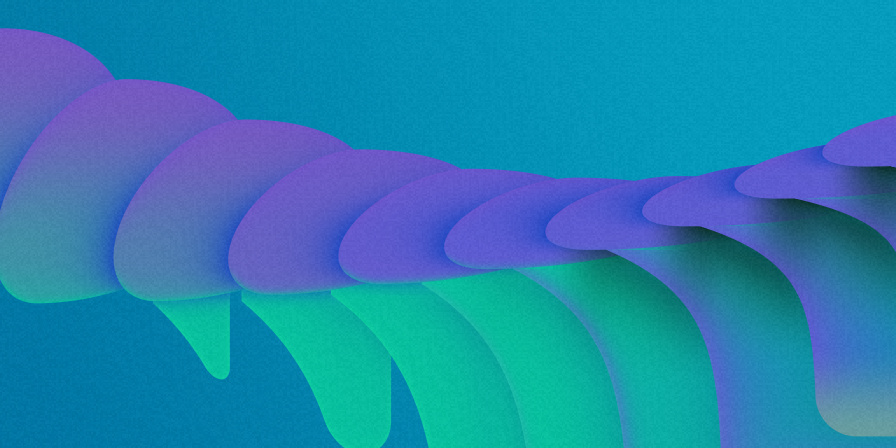
Write a Shadertoy shader that draws this background.

```glsl
// A twisting row of overlapping violet blades with green fins on a teal backdrop.
#define BLADES 10
#define LEAN 0.10
#define FIN_SWEEP 0.26
#define GRAIN 0.035
#define VIOLET vec3(0.37, 0.36, 0.82)
#define MAUVE vec3(0.46, 0.36, 0.75)
#define SAGE vec3(0.25, 0.57, 0.65)
#define GREEN vec3(0.03, 0.75, 0.62)
#define AZURE vec3(0.08, 0.53, 0.72)
#define SHADE_BLUE vec3(0.10, 0.28, 0.76)
#define SHADE_DARK vec3(0.04, 0.20, 0.17)

float hash(vec2 p) {
    return fract(sin(dot(p, vec2(127.1, 311.7))) * 43758.5453);
}

// Approximate distance to a leaning ellipse, stretched on its right side.
float discDistance(vec2 p, vec2 center, float halfHeight) {
    float v = (p.y - center.y) / halfHeight;
    float x = p.x - center.x - LEAN * v;
    float radius = x < 0.0 ? 0.167 : 0.37;
    vec2 q = vec2(x / radius, v);
    float len = max(length(q), 1e-4);
    vec2 slope = vec2(q.x / radius, (q.y - LEAN * q.x / radius) / halfHeight) / len;
    return (len - 1.0) / max(length(slope), 1e-3);
}

// Distance to a hanging fin; x is measured from the blade tip, depth downward.
float finDistance(float x, float depth, float k, float halfHeight) {
    float bend = max(0.24 - 0.026 * k, 0.06);
    float decay = exp(-max(depth, 0.0) / bend);
    float left = 0.13 + 0.00625 * (6.0 - k) * (6.0 - k) + FIN_SWEEP * (1.0 - decay);
    float right = 0.526 + 0.094 * k;
    float finLength = 0.17 + 0.195 * k - 0.0242 * k * k;
    float steep = depth > 0.0 ? FIN_SWEEP / bend * decay : 0.0;
    float side = max((left - x) / sqrt(1.0 + steep * steep), x - right);
    float corner = clamp(0.5 * (right - left), 0.005, 0.09);
    vec2 q = vec2(side, depth - finLength) + corner;
    float d = min(max(q.x, q.y), 0.0) + length(max(q, 0.0)) - corner;
    return max(d, -depth - halfHeight);
}

vec3 discColor(float v, float edge, float k) {
    float leftness = 1.0 - smoothstep(0.0, 2.6, k);
    vec3 col = mix(MAUVE, VIOLET, smoothstep(0.5, 4.0, k));
    col = mix(col, SAGE, leftness * (1.0 - smoothstep(-0.6, 0.9, v)));
    // Violet upper rim and green light along the underside
    col = mix(col, vec3(0.46, 0.32, 0.80), 0.6 * exp(-edge / 0.02) * smoothstep(-0.6, 0.4, v));
    float under = (1.0 - smoothstep(-0.95, -0.55, v)) * (1.0 - smoothstep(3.0, 5.5, k));
    return mix(col, GREEN, under * (0.3 * leftness + 0.7 * exp(-edge / 0.008)));
}

vec3 finColor(float depth, float edge, float k) {
    float rightness = smoothstep(3.0, 6.0, k);
    vec3 col = mix(GREEN, AZURE, rightness * smoothstep(0.0, 0.3, depth));
    col = mix(col, vec3(0.05, 0.60, 0.65), 0.4 * smoothstep(0.04, 0.25, edge));
    // Violet leading edge, widening toward the right
    float rim = smoothstep(2.0, 4.5, k) * exp(-edge / mix(0.008, 0.13, smoothstep(3.5, 6.5, k)));
    col = mix(col, VIOLET, rim);
    col = mix(col, vec3(0.08, 0.84, 0.64), 0.6 * exp(-edge / 0.008) * (1.0 - rightness));
    // Pale light on the lowest part
    float glow = smoothstep(4.8, 6.0, k) * smoothstep(0.26, 0.47, depth);
    return mix(col, vec3(0.42, 0.68, 0.58), 0.8 * glow);
}

void mainImage(out vec4 fragColor, in vec2 fragCoord) {
    vec2 p = fragCoord / iResolution.y;
    float pixel = 1.0 / iResolution.y;

    // Backdrop
    vec3 col = mix(vec3(0.0, 0.46, 0.64), vec3(0.02, 0.61, 0.74),
                   smoothstep(-0.2, 2.3, p.x + 0.5 * p.y));
    float cover = 0.0;

    // Blades, drawn from left to right
    for (int i = 0; i < BLADES; i++) {
        float k = float(i) - 1.0;
        float tip = -0.013 + 0.271 * k - 0.005 * k * k;
        float top = 0.602 + 0.0117 * (k - 4.35) * (k - 4.35);
        float bottom = 0.323 + 0.00477 * k * k;
        float halfHeight = 0.5 * (top - bottom);
        vec2 center = vec2(tip + 0.195, 0.5 * (top + bottom));
        float v = (p.y - center.y) / halfHeight;
        float depth = bottom - p.y;

        float disc = discDistance(p, center, halfHeight);
        float fin = k < 0.0 ? 1.0 : finDistance(p.x - tip, depth, k, halfHeight);
        float outside = max(min(disc, fin), 0.0);

        // Shadows cast on the blades behind
        float blue = exp(-max(disc, 0.0) / 0.045) * smoothstep(-1.3, -0.6, v)
                   * (1.0 - 0.75 * smoothstep(-0.2, 0.9, v));
        col = mix(col, SHADE_BLUE, 0.85 * blue * cover);
        float dark = exp(-outside / 0.13) * smoothstep(3.5, 6.0, k)
                   * smoothstep(0.0, 0.15, p.x - tip) * (1.0 - smoothstep(-1.0, -0.6, v))
                   * (1.0 - smoothstep(0.04, 0.32, depth));
        col = mix(col, SHADE_DARK, dark * cover);
        float soft = exp(-max(fin, 0.0) / 0.04) * smoothstep(0.0, 0.05, depth);
        col = mix(col, vec3(0.03, 0.55, 0.60), 0.45 * soft * cover);

        // Fin, then the disc above it
        float finMask = clamp(0.5 - fin / pixel, 0.0, 1.0);
        float discMask = clamp(0.5 - disc / pixel, 0.0, 1.0);
        col = mix(col, finColor(depth, max(-fin, 0.0), k), finMask);
        col = mix(col, discColor(v, max(-disc, 0.0), k), discMask);
        cover = max(cover, max(finMask, discMask));
    }

    // Fine grain
    col += GRAIN * (hash(floor(p * 256.0)) - 0.5);
    fragColor = vec4(clamp(col, 0.0, 1.0), 1.0);
}
```
